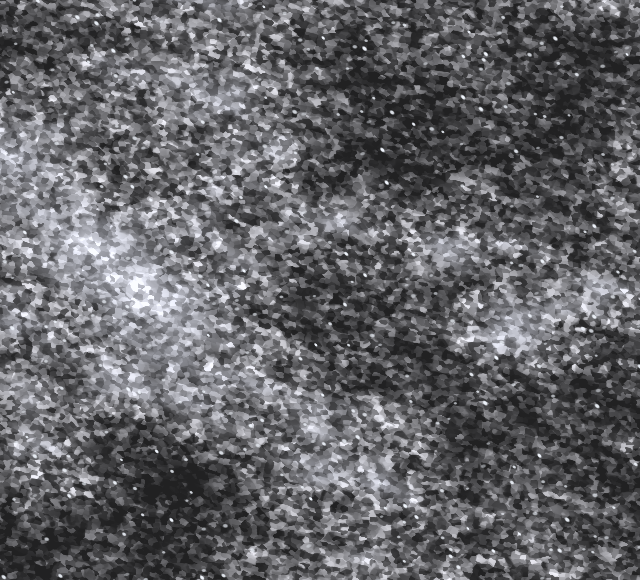
A Shadertoy shader for this texture:

```glsl
// Fine-grained grey rock: two layers of soft-edged Voronoi grains, flattened
// and tilted, lie over drifting noise clouds and one pale mineral bank.
// The summed brightness goes through a tone curve; sparse glints go on top.

const float TILT = -0.24;            // direction of the bedding, radians
const vec2  FLATTEN = vec2(0.8, 1.08);
const float FINE_GRAINS = 122.0;     // grains per canvas height
const float COARSE_GRAINS = 68.0;
const float GLINT_CELLS = 68.0;
const float FINE_GAIN = 0.82;
const float COARSE_GAIN = 0.62;
const float CLOUD_GAIN = 2.5;
const float BANK_GAIN = 1.35;
const float GLINT_SHARE = 0.075;
const float EDGE_SHARPNESS = 17.0;
const vec3  TONE_CURVE = vec3(0.332, 0.147, 0.025); // constant, linear, square
const vec3  STONE_TINT = vec3(0.992, 0.992, 1.025);
const vec3  MIST_TINT = vec3(0.982, 0.992, 1.045);
const vec3  GLINT_COLOR = vec3(0.95, 0.97, 1.0);

// Integer hash: two random values from 0 to 1 for each lattice cell.
vec2 hash2(vec2 cell, uint seed) {
    uvec2 v = uvec2(ivec2(cell) + 4096) + uvec2(seed * 7919u, seed * 104729u);
    v = v * 1664525u + 1013904223u;
    v.x += v.y * 1664525u;
    v.y += v.x * 1664525u;
    v ^= v >> 16u;
    v.x += v.y * 1664525u;
    v.y += v.x * 1664525u;
    v ^= v >> 16u;
    return vec2(v >> 8u) / 16777216.0;
}

// Smooth value noise from -1 to 1.
float noise(vec2 p, uint seed) {
    vec2 i = floor(p), f = fract(p);
    f = f * f * (3.0 - 2.0 * f);
    float low = mix(hash2(i, seed).x, hash2(i + vec2(1, 0), seed).x, f.x);
    float high = mix(hash2(i + vec2(0, 1), seed).x, hash2(i + 1.0, seed).x, f.x);
    return 2.0 * mix(low, high, f.y) - 1.0;
}

float clouds(vec2 p) {
    float sum = 0.0, weight = 0.5;
    for (uint octave = 0u; octave < 4u; octave++) {
        sum += weight * noise(p, 20u + octave);
        p = 2.1 * p + 3.7;
        weight *= 0.58;
    }
    return sum;
}

// Random grain brightness with unit variance, blended at the grain edges.
float grains(vec2 p, uint seed) {
    p += 0.28 * vec2(noise(1.7 * p, seed + 1u), noise(1.7 * p, seed + 2u));
    vec2 base = floor(p);
    float sum = 0.0, total = 0.0;
    for (int y = -1; y <= 1; y++)
    for (int x = -1; x <= 1; x++) {
        vec2 cell = base + vec2(x, y);
        vec2 offset = cell + 0.1 + 0.8 * hash2(cell, seed) - p;
        float weight = exp(-EDGE_SHARPNESS * dot(offset, offset));
        sum += weight * (hash2(cell, seed + 3u).x - 0.5) * 3.46;
        total += weight;
    }
    return sum / max(total, 1e-9);
}

// Small bright crystal faces, each inside its own cell.
float glints(vec2 p) {
    vec2 cell = floor(p);
    vec2 pick = hash2(cell, 50u);
    vec2 offset = fract(p) - mix(vec2(0.35), vec2(0.65), hash2(cell, 51u));
    offset.y += offset.x * (pick.y - 0.5);
    float radius = mix(0.2, 0.34, hash2(cell, 52u).x);
    float spot = 1.0 - smoothstep(0.35 * radius, radius, length(offset));
    return spot * step(pick.x, GLINT_SHARE) * mix(0.4, 1.0, pick.y);
}

float segmentDistance(vec2 p, vec2 a, vec2 b) {
    vec2 along = b - a;
    return length(p - a - along * clamp(dot(p - a, along) / dot(along, along), 0.0, 1.0));
}

void mainImage(out vec4 fragColor, in vec2 fragCoord) {
    vec2 uv = fragCoord / iResolution.y;
    float c = cos(TILT), s = sin(TILT);
    vec2 bed = mat2(c, -s, s, c) * uv * FLATTEN;

    // Broad light and dark areas.
    float cloud = clouds(bed * vec2(5.0, 7.5));
    float bankDistance = segmentDistance(uv, vec2(-0.03, 0.71), vec2(0.24, 0.51));
    float bank = 1.0 - smoothstep(0.01, 0.17, bankDistance + 0.09 * cloud);
    float broad = CLOUD_GAIN * cloud + BANK_GAIN * bank - 0.1;
    float mist = smoothstep(0.4, 1.7, broad);

    // Grains lose contrast where the mist is pale.
    float grain = FINE_GAIN * grains(bed * FINE_GRAINS, 1u)
                + COARSE_GAIN * grains(bed * COARSE_GRAINS + 9.3, 8u);
    float level = clamp(broad + grain * mix(1.0, 0.6, mist), -2.2, 3.0);

    float tone = TONE_CURVE.x + level * (TONE_CURVE.y + level * TONE_CURVE.z);
    vec3 color = tone * mix(STONE_TINT, MIST_TINT, mist);
    color = mix(color, GLINT_COLOR, glints(bed * GLINT_CELLS + 5.1));
    fragColor = vec4(clamp(color, 0.0, 1.0), 1.0);
}
```
